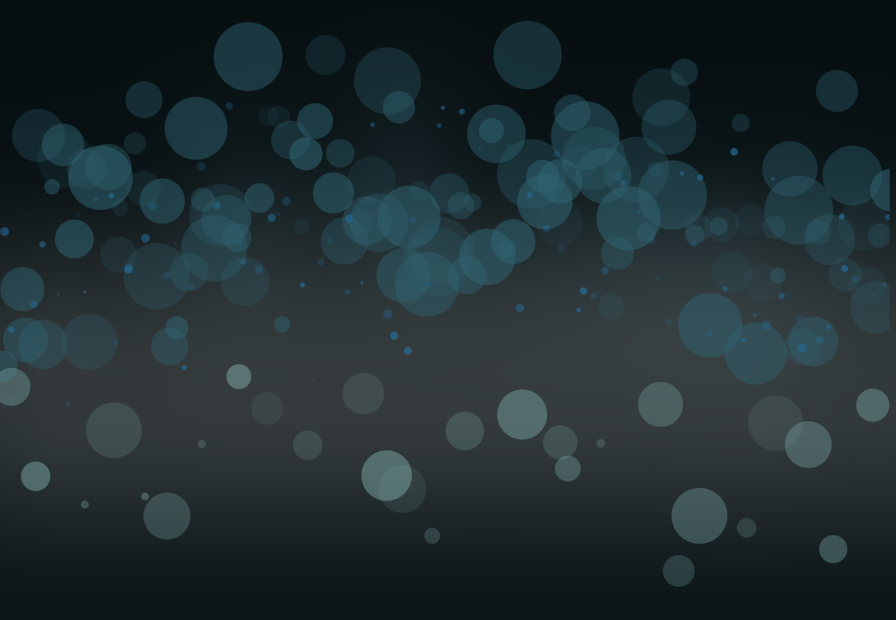
This background is drawn by a Shadertoy shader. Its source:

```glsl
// Dark teal mist with a band of blue bokeh discs above scattered pale lights.

const vec3 NIGHT_TOP = vec3(0.025, 0.056, 0.066);
const vec3 NIGHT_LOW = vec3(0.045, 0.085, 0.095);
const vec3 MIST = vec3(0.200, 0.224, 0.230);
const vec3 HAZE = vec3(0.050, 0.068, 0.072);
const vec3 TEAL = vec3(0.185, 0.385, 0.440);
const vec3 BLUE = vec3(0.150, 0.420, 0.600);
const vec3 PALE = vec3(0.470, 0.640, 0.630);

// One family of discs; lengths are fractions of the canvas height.
struct Layer {
    int count;
    float seed;
    float height;   // centre of the band at the sides
    float arch;     // extra height in the middle
    float spread;   // vertical half width of the band
    vec2 radius;    // smallest, largest
    vec2 opacity;   // faintest, strongest
    vec3 color;
};

// Four random values from two numbers, without sine.
vec4 hash42(vec2 p) {
    vec4 q = fract(p.xyxy * vec4(0.1031, 0.1030, 0.0973, 0.1099));
    q += dot(q, q.wzxy + 33.33);
    return fract((q.xxyz + q.yzzw) * q.zywx);
}

float valueNoise(vec2 p) {
    vec2 cell = floor(p);
    vec2 f = fract(p);
    f = f * f * (3.0 - 2.0 * f);
    float low = mix(hash42(cell).x, hash42(cell + vec2(1.0, 0.0)).x, f.x);
    float high = mix(hash42(cell + vec2(0.0, 1.0)).x, hash42(cell + 1.0).x, f.x);
    return mix(low, high, f.y);
}

float glow(vec2 p, vec2 center, vec2 size) {
    vec2 d = (p - center) / size;
    return exp(-dot(d, d));
}

float disc(vec2 p, vec2 center, float radius, float pixel) {
    return 1.0 - smoothstep(-pixel, pixel, length(p - center) - radius);
}

// Vertical gradient, soft light columns and a little drifting haze.
vec3 backdrop(vec2 p, float aspect) {
    float mist = smoothstep(0.0, 0.34, p.y) * (1.0 - smoothstep(0.38, 0.78, p.y));
    mist *= mix(0.86, 1.0, smoothstep(0.0, 0.10, p.x));
    mist *= 0.95 + 0.10 * valueNoise(p * vec2(5.0, 2.5));
    vec3 color = mix(mix(NIGHT_LOW, NIGHT_TOP, p.y), MIST, mist);

    float columns = 0.7 * glow(p, vec2(0.28, 0.66) * vec2(aspect, 1.0), vec2(0.13, 0.17));
    columns += 0.8 * glow(p, vec2(0.45, 0.70) * vec2(aspect, 1.0), vec2(0.12, 0.18));
    columns += 0.9 * glow(p, vec2(0.77, 0.58) * vec2(aspect, 1.0), vec2(0.32, 0.17));
    return color + HAZE * columns;
}

// Blend every disc of a layer; columns are jittered so the width fills evenly.
vec3 scatter(vec3 color, vec2 p, float aspect, float pixel, Layer layer) {
    for (int i = 0; i < layer.count; i++) {
        vec4 place = hash42(vec2(float(i) + 1.0, layer.seed));
        vec4 look = hash42(vec2(float(i) + 1.0, layer.seed + 17.0));
        float x = (float(i) + place.x) / float(layer.count);
        float y = layer.height + layer.arch * 4.0 * x * (1.0 - x);
        y += layer.spread * (place.y + place.z - 1.0);
        float radius = mix(layer.radius.x, layer.radius.y, look.x);
        float opacity = mix(layer.opacity.x, layer.opacity.y, look.y);
        float cover = disc(p, vec2(x * aspect, y), radius, pixel);
        color = mix(color, layer.color, cover * opacity);
    }
    return color;
}

void mainImage(out vec4 fragColor, in vec2 fragCoord) {
    vec2 p = fragCoord / iResolution.y;
    float aspect = iResolution.x / iResolution.y;
    float pixel = 0.8 / iResolution.y;

    Layer tealDiscs = Layer(112, 3.0, 0.59, 0.11, 0.29,
        vec2(0.012, 0.056), vec2(0.10, 0.60), TEAL);
    Layer blueSparks = Layer(85, 41.0, 0.57, 0.06, 0.25,
        vec2(0.0015, 0.0075), vec2(0.15, 0.75), BLUE);
    Layer paleDiscs = Layer(27, 78.0, 0.26, 0.0, 0.23,
        vec2(0.006, 0.046), vec2(0.08, 0.55), PALE);

    vec3 base = backdrop(p, aspect);
    vec3 color = scatter(base, p, aspect, pixel, tealDiscs);
    color = scatter(color, p, aspect, pixel, blueSparks);
    color = scatter(color, p, aspect, pixel, paleDiscs);

    // Discs stop just short of the right border.
    float margin = smoothstep(-pixel, pixel, p.x - 0.993 * aspect);
    fragColor = vec4(mix(color, base, margin), 1.0);
}
```
